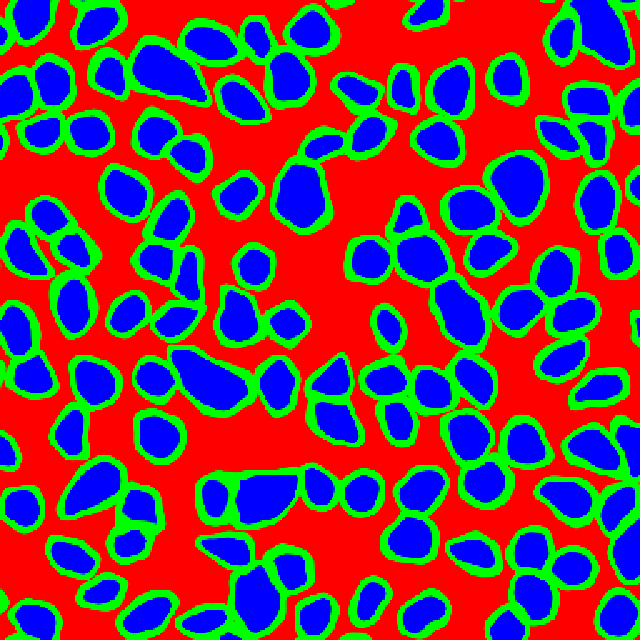
Reproduce this pattern procedurally as a WebGL 1 fragment shader.

```glsl
precision highp float;
// Scattered blue cells with green rims on a red ground, drawn in small stepped blocks.

uniform vec2 u_resolution;

const vec3 GROUND = vec3(1.0, 0.0, 0.0);
const vec3 RIM = vec3(0.0, 1.0, 0.0);
const vec3 CORE = vec3(0.0, 0.0, 1.0);

const float BLOCKS = 256.0;      // stepped blocks across the canvas
const float GRID = 11.0;         // cell sites across the canvas
const float JITTER = 0.64;       // random shift of a site, in grid units
const float EMPTY_SHARE = 0.12;  // sites left without a cell
const float LARGE_SHARE = 0.10;  // cells that grow long and large
const float RIM_WIDTH = 0.011;

vec3 hash3(vec2 p) {
  vec3 q = vec3(dot(p, vec2(127.1, 311.7)),
                dot(p, vec2(269.5, 183.3)),
                dot(p, vec2(419.2, 371.9)));
  return fract(sin(q) * 43758.545);
}

float gradientDot(vec2 corner, vec2 offset) {
  return dot(hash3(corner).xy * 2.0 - 1.0, offset);
}

float gradientNoise(vec2 p) {
  vec2 i = floor(p);
  vec2 f = fract(p);
  vec2 u = f * f * f * (f * (f * 6.0 - 15.0) + 10.0);
  vec2 e = vec2(1.0, 0.0);
  float low = mix(gradientDot(i, f), gradientDot(i + e.xy, f - e.xy), u.x);
  float high = mix(gradientDot(i + e.yx, f - e.yx), gradientDot(i + e.xx, f - e.xx), u.x);
  return mix(low, high, u.y);
}

vec2 rotate(vec2 p, float angle) {
  float c = cos(angle);
  float s = sin(angle);
  return vec2(c * p.x + s * p.y, c * p.y - s * p.x);
}

// Snaps to block centres, with a ramp one pixel wide between blocks.
vec2 stepToBlocks(vec2 p, float blocks, float pixel) {
  vec2 q = p * blocks;
  vec2 f = fract(q) - 0.5;
  float w = min(blocks * pixel, 1.0);
  vec2 ramp = sign(f) * max(abs(f) - 0.5 + 0.5 * w, 0.0) / w;
  return (floor(q) + 0.5 + ramp) / blocks;
}

// Approximate signed distance to an ellipse.
float ellipseDistance(vec2 p, vec2 radii) {
  p += 0.0001;
  float k0 = length(p / radii);
  float k1 = length(p / (radii * radii));
  return k0 * (k0 - 1.0) / k1;
}

// Signed distance to the bent and tapered cell of one grid site.
float cellDistance(vec2 p, vec2 site) {
  vec3 place = hash3(site + 17.0);
  vec3 form = hash3(site + 53.0);
  vec3 warp = hash3(site + 91.0);
  if (place.z < EMPTY_SHARE) return 1.0;

  vec2 stagger = vec2(0.5 * mod(site.y, 2.0), 0.0);
  vec2 center = (site + 0.5 + stagger + (place.xy - 0.5) * JITTER) / GRID;
  float large = step(1.0 - LARGE_SHARE, warp.z);
  float size = mix(0.034, 0.045, form.x) * (1.0 + 0.3 * large);
  float stretch = mix(1.0, 1.32, form.y) + 0.1 * large;

  vec2 q = rotate(p - center, 1.57 + (form.z - 0.5) * 2.6);
  q.y += (warp.x - 0.5) * 9.0 * q.x * q.x;
  q.y *= 1.0 + (warp.y - 0.5) * 14.0 * q.x;
  return ellipseDistance(q, size * vec2(stretch, 1.0 / stretch));
}

// Distances to the nearest and the second nearest cell.
vec2 nearestCells(vec2 p) {
  vec2 base = floor(p * GRID);
  vec2 nearest = vec2(1.0);
  for (int y = -2; y <= 2; y++) {
    for (int x = -2; x <= 2; x++) {
      float d = cellDistance(p, base + vec2(float(x), float(y)));
      nearest.y = min(nearest.y, max(nearest.x, d));
      nearest.x = min(nearest.x, d);
    }
  }
  return nearest;
}

void main() {
  float pixel = 1.0 / min(u_resolution.x, u_resolution.y);
  vec2 p = stepToBlocks(gl_FragCoord.xy * pixel, BLOCKS, pixel);

  // Uneven outlines
  vec2 wobble = vec2(gradientNoise(p * 24.0), gradientNoise(p * 24.0 + 71.3));
  vec2 d = nearestCells(p + 0.013 * wobble);

  // Cores keep clear of the outline and of the seam to a neighbour
  float seam = 0.5 * (d.y - d.x);
  float depth = min(-d.x - RIM_WIDTH, seam - 0.6 * RIM_WIDTH);

  float edge = 0.5 * pixel;
  vec3 color = mix(GROUND, RIM, smoothstep(-edge, edge, -d.x));
  color = mix(color, CORE, smoothstep(-edge, edge, depth));
  gl_FragColor = vec4(color, 1.0);
}
```
